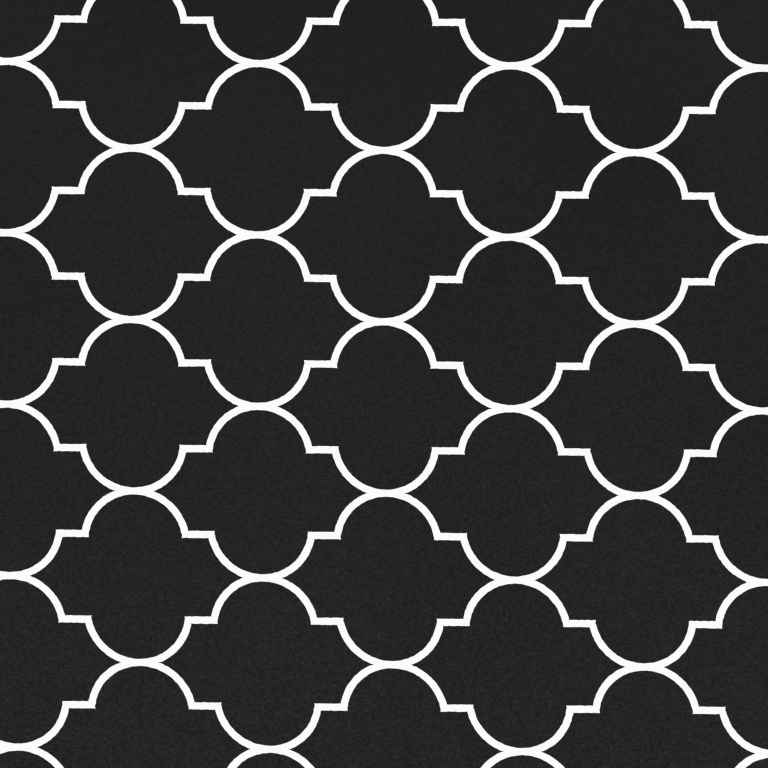
Give the GLSL for this pattern, as a three.js fragment shader.

```glsl
// Black woven cloth with a white quatrefoil trellis, slightly skewed and bowed.
varying vec2 vUv;

float hash(vec2 p) {
  p = fract(p * vec2(0.1031, 0.1137));
  p += dot(p, p.yx + 33.33);
  return fract((p.x + p.y) * p.x * 7.31);
}

float noise(vec2 p) {
  vec2 i = floor(p), f = fract(p);
  f = f * f * (3.0 - 2.0 * f);
  return mix(mix(hash(i), hash(i + vec2(1.0, 0.0)), f.x),
             mix(hash(i + vec2(0.0, 1.0)), hash(i + 1.0), f.x), f.y);
}

// Signed distance to the trellis line; every quarter tile holds one S-shaped stroke.
float trellis(vec2 p) {
  vec2 quarter = vec2(0.1641, 0.1116);
  float halfWidth = 0.0049, radius = 0.0659;

  // Fold to a quarter tile, then turn its lower half onto the upper one.
  vec2 q = abs(mod(p + quarter, 2.0 * quarter) - quarter);
  vec2 m = q - 0.5 * quarter;
  m *= m.y < 0.0 ? -1.0 : 1.0;

  vec2 lobeCentre = vec2(0.0, quarter.y - radius);
  float lobe = abs(length(m + 0.5 * quarter - lobeCentre) - radius) - halfWidth;
  lobe = max(lobe, -m.y);
  float ledge = max(abs(m.x) - 0.0215, m.y - halfWidth);
  return min(lobe, ledge);
}

void main() {
  // Measured downward, with the bow and tilt of loosely laid fabric.
  vec2 p = vec2(vUv.x, 1.0 - vUv.y);
  float bow = 0.04 * (p.y - 0.3255) * (p.y - 0.3255);
  vec2 cloth = p - vec2(bow + 0.1706, 0.009 * p.x + 0.3029);

  // Fibres fray the edge of the line a little.
  float d = trellis(cloth) + 0.0007 * (noise(vUv * 260.0) - 0.5);
  float line = 1.0 - smoothstep(-0.0011, 0.0011, d);

  // Fine grain, broad shading and sparse pale specks, stronger toward the bottom.
  float grain = noise(vUv * vec2(380.0, 460.0)) - 0.5;
  float shade = noise(vUv * 5.0 + 7.0) - 0.5;
  float speck = smoothstep(0.8, 1.0, noise(vUv * 420.0 + 31.0));
  float ground = 0.132 + 0.01 * shade + 0.012 * p.y
               + grain * (0.025 + 0.025 * p.y) + 0.04 * speck * p.y;
  float white = 0.985 + 0.02 * grain;

  gl_FragColor = vec4(vec3(mix(ground, white, line)), 1.0);
}
```
